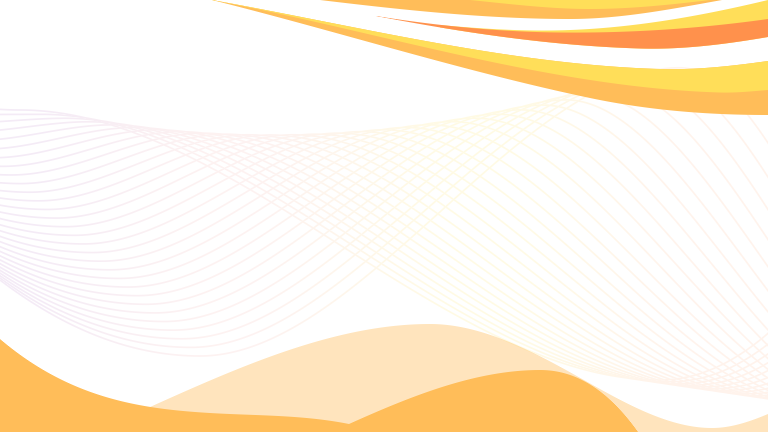
Reproduce this background procedurally as a WebGL 1 fragment shader.

```glsl
precision highp float;
// White backdrop with a pale woven line mesh, amber hills below and swooping ribbons at the top right.

uniform vec2 u_resolution;

#define SIZE vec2(7.68, 4.32)
#define LINES 30
#define STROKE 0.0085
#define HILL_ALPHA 0.4
#define AMBER vec3(1.0, 0.74, 0.35)
#define YELLOW vec3(1.0, 0.87, 0.35)
#define CORAL vec3(1.0, 0.57, 0.30)
#define LILAC vec3(0.955, 0.92, 0.965)
#define BLUSH vec3(0.992, 0.948, 0.945)
#define CREAM vec3(1.0, 0.982, 0.895)
#define PEACH vec3(1.0, 0.952, 0.925)

float pixel;

// Antialiased coverage of the side where d is positive
float cover(float d) {
  return clamp(d / pixel + 0.5, 0.0, 1.0);
}

// Cubic height at x between two knots, each given as (x, y, slope)
float arc(float x, vec3 a, vec3 b) {
  float w = b.x - a.x;
  float u = (x - a.x) / w;
  float v = 1.0 - u;
  return mix(a.y, b.y, u * u * (3.0 - 2.0 * u)) + w * u * v * (a.z * v - b.z * u);
}

float arc(float x, vec3 a, vec3 b, vec3 c) {
  return x < b.x ? arc(x, a, b) : arc(x, b, c);
}

// Area between two edges, starting at a pointed tip
float ribbon(vec2 p, float tip, float top, float bottom) {
  return step(tip, p.x) * cover(min(p.y - top, bottom - p.y));
}

// Height and slope of an eased passage between two turning points
vec2 swing(float x, vec2 a, vec2 b) {
  float w = b.x - a.x;
  float u = (x - a.x) / w;
  float rise = b.y - a.y;
  return vec2(a.y + rise * u * u * (3.0 - 2.0 * u), 6.0 * rise * u * (1.0 - u) / w);
}

// Height and slope of a bowl around its lowest point
vec2 bowl(float x, vec2 low, float bend) {
  float d = x - low.x;
  return vec2(low.y - bend * d * d, -2.0 * bend * d);
}

// Height and slope of one wave; t slides its turning points along
vec2 wave(float x, float t) {
  vec2 dip = mix(vec2(-0.6, 1.06), vec2(2.0, 3.56), t);
  float crestX = mix(0.2, 6.8, t);
  vec2 crest = vec2(crestX, 1.35 - 0.04 * (crestX - 2.7) * (crestX - 2.7));
  vec2 trough = mix(vec2(6.6, 3.8), vec2(9.8, 4.3), t);
  if (x < dip.x) return bowl(x, dip, 0.19);
  if (x < crest.x) return swing(x, dip, crest);
  if (x < trough.x) return swing(x, crest, trough);
  return bowl(x, trough, 0.4);
}

// Coverage of the whole line mesh
float mesh(vec2 p) {
  float ink = 0.0;
  for (int i = 0; i < LINES; i++) {
    vec2 w = wave(p.x, float(i) / float(LINES - 1));
    float d = abs(p.y - w.x) / sqrt(1.0 + w.y * w.y);
    ink = max(ink, cover(STROKE - d));
  }
  return ink;
}

vec3 meshColor(float x) {
  vec3 c = mix(LILAC, BLUSH, smoothstep(0.0, 2.3, x));
  c = mix(c, CREAM, smoothstep(2.3, 4.7, x));
  return mix(c, PEACH, smoothstep(4.9, 7.0, x));
}

void main() {
  // Canvas position with y running downwards
  vec2 p = gl_FragCoord.xy / u_resolution * SIZE;
  p.y = SIZE.y - p.y;
  pixel = SIZE.y / u_resolution.y;
  float x = p.x;

  vec3 color = mix(vec3(1.0), meshColor(x), mesh(p));

  // Hills: a translucent one behind, two solid ones in front
  vec3 shoulder = vec3(5.75, 3.75, 0.56);
  float paleTop = x < shoulder.x
    ? arc(x, vec3(1.5, 4.07, -0.45), vec3(4.3, 3.24, 0.0), shoulder)
    : arc(x, shoulder, vec3(7.12, 4.28, 0.0), vec3(7.68, 4.14, -0.42));
  float solidTop = x < 3.49
    ? arc(x, vec3(0.0, 3.39, 0.85), vec3(2.1, 4.13, 0.06), vec3(3.49, 4.24, 0.2))
    : arc(x, vec3(3.49, 4.24, -0.45), vec3(5.4, 3.7, 0.0), vec3(6.38, 4.32, 1.4));
  color = mix(color, AMBER, HILL_ALPHA * cover(p.y - paleTop));
  color = mix(color, AMBER, cover(p.y - solidTop));

  // Large lower ribbon with a yellow upper half
  float rim = arc(x, vec3(2.12, 0.0, 0.18), vec3(6.6, 0.69, 0.03), vec3(7.68, 0.61, -0.14));
  float seam = arc(x, vec3(2.12, 0.0, 0.19), vec3(7.2, 0.925, 0.03), vec3(7.68, 0.9, -0.08));
  float hem = arc(x, vec3(2.12, 0.0, 0.25), vec3(5.9, 0.98, 0.21), vec3(7.68, 1.15, 0.0));
  color = mix(color, AMBER, ribbon(p, 2.12, rim, hem));
  color = mix(color, YELLOW, ribbon(p, 2.12, rim, seam));

  // Coral blade under a yellow sliver
  float sliver = arc(x, vec3(4.4, 0.25, 0.09), vec3(5.5, 0.305, -0.01), vec3(7.68, 0.0, -0.24));
  float bladeTop = arc(x, vec3(3.76, 0.16, 0.16), vec3(5.6, 0.325, 0.01), vec3(7.68, 0.19, -0.14));
  float bladeHem = arc(x, vec3(3.76, 0.16, 0.19), vec3(6.4, 0.485, 0.03), vec3(7.68, 0.37, -0.17));
  color = mix(color, YELLOW, ribbon(p, 4.4, sliver, bladeHem));
  color = mix(color, CORAL, ribbon(p, 3.76, bladeTop, bladeHem));

  // Shallow ribbon hanging from the top edge
  float outer = arc(x, vec3(3.2, 0.0, 0.12), vec3(5.7, 0.19, 0.0), vec3(7.22, 0.0, -0.18));
  float inner = arc(x, vec3(4.7, 0.0, 0.1), vec3(5.9, 0.09, 0.0), vec3(7.1, 0.0, -0.12));
  color = mix(color, AMBER, ribbon(p, 3.2, -1.0, outer));
  color = mix(color, YELLOW, ribbon(p, 4.7, -1.0, inner));

  gl_FragColor = vec4(color, 1.0);
}
```
